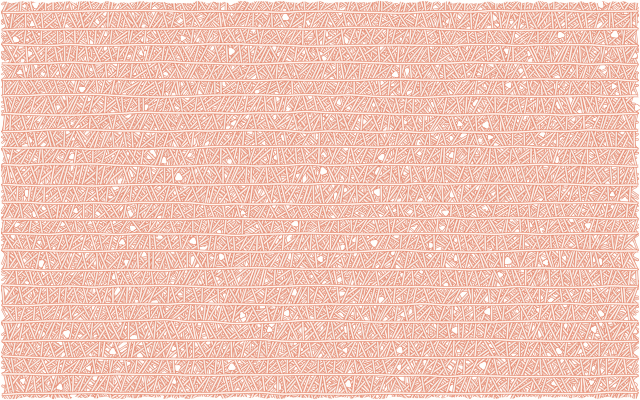
Give the GLSL for this pattern, as a Shadertoy shader.

```glsl
// Woven mesh: wavy horizontal cords with a tangle of crossing outlined strands between them.
#define PITCH 0.0433       // cord spacing, in canvas heights
#define FIRST 0.0167       // height of the lowest cord
#define MARGIN 0.006       // blank border
#define LAYERS 9           // strand layers, back to front
#define RUNG_LAYERS 6      // rear layers made of short thin rungs
#define CELL 0.58          // strand spacing within a layer, in pitches
#define LEAN 0.85          // greatest half-width of a slanted strand
#define CORE 0.050         // half-width of the pale core
#define OUTLINE 0.029      // width of the dark rim
#define RIM_COLOR vec3(0.88, 0.46, 0.345)
#define CORE_COLOR vec3(0.99, 0.945, 0.92)
#define PAPER vec3(1.0, 0.995, 0.99)

float hash(vec2 p) {
    return fract(sin(dot(p, vec2(12.9898, 78.233))) * 43758.5453);
}

// Smooth noise along x, different for every seed
float noise(float x, float seed) {
    float i = floor(x), f = fract(x);
    f = f * f * (3.0 - 2.0 * f);
    return mix(hash(vec2(i, seed)), hash(vec2(i + 1.0, seed)), f);
}

// Height of a cord: a bulge over all rows, a sag near the middle, and slow drift
float cordHeight(float index, float x) {
    float fromMiddle = index - 11.0;
    float shift = 0.22 * cos(fromMiddle * 0.143) - 0.24 * exp(-0.5 * fromMiddle * fromMiddle);
    float wobble = 0.06 * (hash(vec2(index, 7.3)) - 0.5)
                 + 0.16 * (noise(x * 5.0, index + 40.0) - 0.5)
                 + 0.08 * (noise(x * 17.0, index + 90.0) - 0.5);
    return FIRST + PITCH * (index + shift + wobble);
}

float segmentDistance(vec2 p, vec2 a, vec2 b) {
    vec2 pa = p - a, ba = b - a;
    return length(pa - ba * clamp(dot(pa, ba) / dot(ba, ba), 0.0, 1.0));
}

float coverage(float d, float soft) {
    return smoothstep(0.5, -0.5, d / soft);
}

// Lay a rimmed shape over the colour; d is the distance to its core
vec3 paint(vec3 color, vec3 fill, float d, float rim, float soft) {
    color = mix(color, RIM_COLOR, coverage(d - rim, soft));
    return mix(color, fill, coverage(d, soft));
}

// One layer of random strands; q is in pitches, with y from 0 to 1 across the row
vec3 strandLayer(vec3 color, vec2 q, float row, float layer, vec2 limits, float soft) {
    float cell = floor(q.x / CELL);
    for (int i = -3; i <= 3; i++) {
        vec2 id = vec2(cell + float(i), row * 11.0 + layer * 1.37);
        vec2 center = vec2((id.x + hash(id)) * CELL, 0.5);
        if (center.x < limits.x || center.x > limits.y) continue;
        float pick = hash(id + 3.7);
        float thickness = 1.0;
        vec2 reach;
        if (layer < float(RUNG_LAYERS)) {
            // Each rung layer keeps to its own range of angles
            float angle = 3.14159 * (0.618 * layer + 0.4 * pick);
            center.y = 0.08 + 0.84 * hash(id + 8.1);
            reach = (0.35 + 0.25 * hash(id + 2.3)) * vec2(cos(angle), sin(angle));
            thickness = 0.75;
        } else {
            // Front layers lean left, then right, then stand nearly upright
            float turn = layer - float(LAYERS - 2);
            float lean = turn == 0.0 ? 0.15 + 0.85 * pick : -0.15 - 0.85 * pick;
            if (turn > 0.0) lean = 0.8 * (pick - 0.5);
            reach = vec2(lean * LEAN, 0.55);
        }
        // Strands near the side borders are moved in until they fit
        center.x = clamp(center.x, limits.x + abs(reach.x), limits.y - abs(reach.x));
        float d = segmentDistance(q, center - reach, center + reach) - CORE * thickness;
        vec3 fill = CORE_COLOR - 0.03 * hash(id + 5.9);
        color = paint(color, fill, d, OUTLINE * thickness, soft);
    }
    return color;
}

// Sparse rounded openings
vec3 opening(vec3 color, vec2 q, float row, float soft) {
    vec2 id = vec2(floor(q.x / 3.0), row + 200.0);
    if (hash(id) > 0.5) return color;
    vec2 center = vec2((id.x + 0.15 + 0.7 * hash(id + 1.9)) * 3.0, 0.3 + 0.4 * hash(id + 4.3));
    vec2 r = q - center;
    float wave = 0.03 * sin(3.0 * atan(r.y, r.x) + 6.28 * hash(id + 6.1));
    return paint(color, PAPER, length(r) - 0.14 - 0.07 * hash(id + 2.7) - wave, OUTLINE, soft);
}

void mainImage(out vec4 fragColor, in vec2 fragCoord) {
    vec2 p = fragCoord / iResolution.y;
    float width = iResolution.x / iResolution.y;
    float soft = 1.5 / (iResolution.y * PITCH);

    // Find the row between two wavy cords
    float row = floor((p.y - FIRST) / PITCH);
    if (p.y < cordHeight(row, p.x)) row -= 1.0;
    else if (p.y >= cordHeight(row + 1.0, p.x)) row += 1.0;
    float low = cordHeight(row, p.x), high = cordHeight(row + 1.0, p.x);
    vec2 q = vec2(p.x / PITCH, (p.y - low) / (high - low));
    vec2 limits = vec2(MARGIN, width - MARGIN) / PITCH;

    // Tangle, with openings behind the front layer
    vec3 color = PAPER;
    for (int layer = 0; layer < LAYERS; layer++) {
        if (layer == LAYERS - 1) color = opening(color, q, row, soft);
        color = strandLayer(color, q, row, float(layer), limits, soft);
    }

    // Ragged upper and lower borders
    float fray = MARGIN * (0.4 + 1.1 * noise(p.x * 75.0, row));
    float inside = min(p.y, 1.0 - p.y) - fray;
    color = mix(PAPER, color, coverage(-inside / PITCH, soft));

    // Cords lie on top
    float cord = min(p.y - low, high - p.y) / PITCH - CORE;
    float side = max(limits.x - q.x, q.x - limits.y);
    color = paint(color, CORE_COLOR + 0.01, max(cord, side), OUTLINE * 0.9, soft);

    fragColor = vec4(color, 1.0);
}
```
